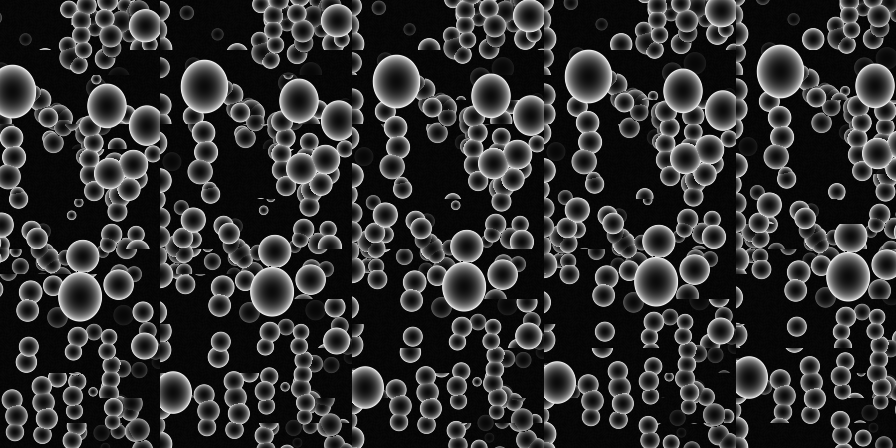
Reproduce this pattern procedurally as a Shadertoy shader.

```glsl
// Chains and clusters of rim-lit grey bubbles in vertical tiles that climb slightly
// from one repeat to the next. Each bubble is a depth-tested sphere with a bright
// rim; fixed horizontal bands drop slices of some, leaving flat cuts and crescents.

const float TILE_WIDTH = 0.4286;   // in canvas heights, one tile is centred
const float TILE_CLIMB = 0.0112;   // rise from one tile to the next
const float BAND_COUNT = 18.0;     // slicing bands over the canvas height
const float BACKDROP = 0.024;
const float RIM_LIGHT = 1.2;
const float CORE_LIGHT = 0.02;
const float CHAIN_SPACING = 1.5;   // in radii
const float BIG_RADIUS = 0.038;    // larger bubbles are stretched and never sliced
const float BIG_STRETCH = 1.13;
const int SCATTER_COUNT = 84;
const int CLUSTER_SIZE = 9;

// Large bubbles: x, y, radius within a tile
const int LARGE_COUNT = 16;
const vec3 LARGE[LARGE_COUNT] = vec3[](
    vec3(-0.115, 0.818, 0.053), vec3(0.096, 0.786, 0.044),
    vec3(0.185, 0.742, 0.040), vec3(0.036, 0.360, 0.049),
    vec3(0.042, 0.450, 0.037), vec3(0.122, 0.387, 0.034),
    vec3(0.182, 0.965, 0.037), vec3(-0.185, 0.135, 0.042),
    vec3(0.102, 0.635, 0.035), vec3(-0.140, 0.520, 0.028),
    vec3(0.155, 0.655, 0.033), vec3(0.165, 0.460, 0.027),
    vec3(0.180, 0.250, 0.030), vec3(-0.035, 0.760, 0.022),
    vec3(-0.060, 0.490, 0.024), vec3(0.145, 0.600, 0.026));

// Hanging chains: x, top, length, bubble radius
const int CHAIN_COUNT = 12;
const vec4 CHAINS[CHAIN_COUNT] = vec4[](
    vec4(-0.117, 0.715, 0.11, 0.029), vec4(-0.080, 0.370, 0.14, 0.027),
    vec4(0.026, 0.270, 0.28, 0.022), vec4(0.100, 0.270, 0.20, 0.021),
    vec4(-0.045, 0.160, 0.14, 0.024), vec4(-0.110, 0.130, 0.13, 0.024),
    vec4(0.060, 0.740, 0.17, 0.024), vec4(0.115, 0.730, 0.18, 0.024),
    vec4(0.045, 1.010, 0.14, 0.022), vec4(0.095, 1.020, 0.08, 0.026),
    vec4(-0.160, 0.480, 0.13, 0.023), vec4(-0.219, 1.070, 1.12, 0.028));

// Loose clusters: centre, half width, half height
const int CLUSTER_COUNT = 9;
const vec4 CLUSTERS[CLUSTER_COUNT] = vec4[](
    vec4(0.170, 0.950, 0.045, 0.06), vec4(0.110, 0.660, 0.070, 0.10),
    vec4(0.110, 0.450, 0.090, 0.07), vec4(-0.130, 0.480, 0.060, 0.08),
    vec4(-0.030, 0.460, 0.060, 0.08), vec4(0.050, 0.950, 0.070, 0.06),
    vec4(0.150, 0.190, 0.050, 0.14), vec4(-0.020, 0.760, 0.050, 0.06),
    vec4(0.110, 0.030, 0.090, 0.05));

float hash(vec2 p) {
    return fract(sin(dot(p, vec2(127.1, 311.7))) * 4375.85);
}

// Draws one sphere into scene = (nearest depth, brightness)
void addBubble(inout vec2 scene, vec2 p, vec3 bubble, float depth, float tone,
               float seed, float band, float dropRate) {
    float radius = bubble.z;
    vec2 offset = p - bubble.xy;
    float softness = 0.6 / iResolution.y;
    bool big = radius > BIG_RADIUS;
    if (big) offset.y /= BIG_STRETCH;
    float dist = length(offset);
    if (dist > radius + softness) return;
    if (!big && hash(vec2(seed, band)) < dropRate) return;

    float d = min(dist / radius, 1.0);
    float facing = sqrt(1.0 - d * d);
    float z = depth + radius * facing;
    if (z < scene.x) return;
    float light = BACKDROP + tone * (CORE_LIGHT + min(RIM_LIGHT * (1.0 - facing), 0.95));
    float cover = 1.0 - smoothstep(radius - softness, radius + softness, dist);
    scene = vec2(z, mix(scene.y, light, cover));
}

void mainImage(out vec4 fragColor, in vec2 fragCoord) {
    vec2 p = fragCoord / iResolution.y;
    float band = floor(p.y * BAND_COUNT);

    // Tile coordinates, counted from the canvas centre
    p.x -= 0.5 * iResolution.x / iResolution.y;
    float tile = floor(p.x / TILE_WIDTH + 0.5);
    p -= tile * vec2(TILE_WIDTH, TILE_CLIMB);

    // Faint mottled backdrop
    float mottle = sin(p.x * 410.0 + 4.0 * sin(p.y * 173.0))
                 * sin(p.y * 370.0 + 4.0 * sin(p.x * 191.0));
    vec2 scene = vec2(-9.0, BACKDROP + 0.01 * mottle);

    // Scattered bubbles: dim ones in the distance and bright, heavily sliced ones
    for (int i = 0; i < SCATTER_COUNT; i++) {
        float id = float(i);
        vec2 pos = vec2((hash(vec2(id, 1.3)) - 0.5) * TILE_WIDTH,
                        hash(vec2(id, 2.7)) * 1.1 - 0.05);
        float radius = mix(0.010, 0.025, hash(vec2(id, 4.1)));
        float pick = hash(vec2(id, 5.9));
        bool sliced = i % 2 == 0;
        float tone = sliced ? 0.95 : mix(0.08, 0.7, pick * pick);
        addBubble(scene, p, vec3(pos, radius), tone * 0.1 - 0.2, tone,
                  id + 0.37, band, sliced ? 0.6 : 0.2);
    }

    // Clusters of small bubbles
    for (int k = 0; k < CLUSTER_COUNT * CLUSTER_SIZE; k++) {
        vec4 cluster = CLUSTERS[k / CLUSTER_SIZE];
        float seed = float(k) + 300.5;
        vec2 spread = vec2(hash(vec2(seed, 1.9)), hash(vec2(seed, 2.3))) * 2.0 - 1.0;
        float radius = mix(0.016, 0.027, hash(vec2(seed, 4.7)));
        addBubble(scene, p, vec3(cluster.xy + spread * cluster.zw, radius),
                  0.03 * hash(vec2(seed, 6.1)) - 0.03,
                  mix(0.55, 1.0, hash(vec2(seed, 7.7))), seed, band, 0.15);
    }

    // Hanging chains with a slight lean and wobble
    for (int k = 0; k < CHAIN_COUNT; k++) {
        vec4 chain = CHAINS[k];
        float id = float(k);
        bool edge = k == CHAIN_COUNT - 1;
        float lean = edge ? 0.0 : (hash(vec2(id, 8.3)) - 0.5) * 0.15;
        float gap = chain.w * CHAIN_SPACING;
        int links = int(chain.z / gap) + 1;
        for (int i = 0; i < links; i++) {
            float drop = float(i) * gap;
            float seed = id * 40.0 + float(i) + 500.5;
            float wobble = 0.25 * chain.w * sin(float(i) * 2.1 + id);
            float radius = chain.w * mix(0.82, 1.08, hash(vec2(seed, 3.1)));
            vec3 bubble = vec3(chain.x + lean * drop + wobble, chain.y - drop, radius);
            addBubble(scene, p, bubble, 0.02 * hash(vec2(seed, 6.2)),
                      mix(0.8, 1.0, hash(vec2(seed, 7.4))), seed, band, edge ? 0.35 : 0.08);
        }
    }

    // Large bubbles in front
    for (int i = 0; i < LARGE_COUNT; i++) {
        addBubble(scene, p, LARGE[i], LARGE[i].z, 0.95, float(i) + 1100.5, band, 0.1);
    }
    fragColor = vec4(vec3(clamp(scene.y, 0.0, 1.0)), 1.0);
}
```
